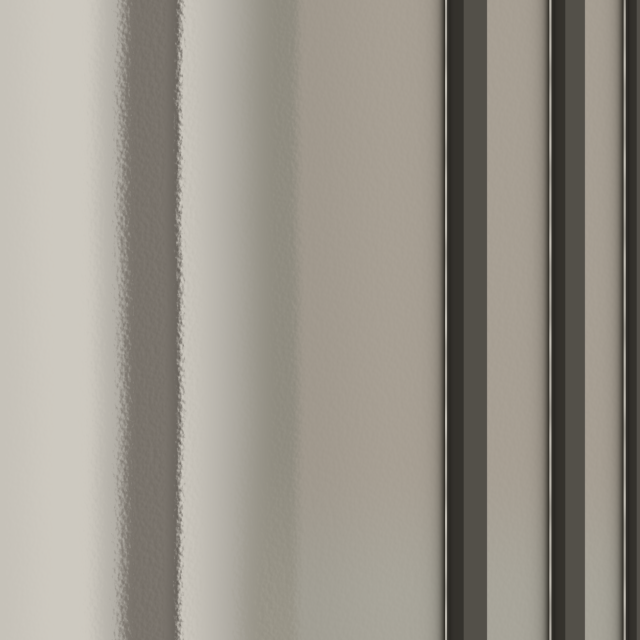
Give the GLSL for this texture, as a three.js fragment shader.

```glsl
// Brushed warm-grey metal: soft vertical folds on the left, a flat panel, and
// three dark slats on the right. Colour is a profile along x, and cellular
// noise bends the lookup so grain appears only where the shading changes.

varying vec2 vUv;

const vec3 PALE = vec3(0.805, 0.788, 0.752);
const vec3 GROOVE = vec3(0.475, 0.452, 0.422);
const vec3 FOLD_SHADE = vec3(0.565, 0.550, 0.505);
const vec3 PANEL = vec3(0.640, 0.610, 0.565);
const vec3 PANEL_COOL = vec3(0.645, 0.632, 0.590);
const vec3 SLAT_DARK = vec3(0.205, 0.195, 0.175);
const vec3 SLAT_FACE = vec3(0.325, 0.312, 0.288);
const vec3 SHADOW = vec3(0.150, 0.140, 0.115);
const float SOFT = 0.0013;

vec2 hash2(vec2 p) {
  vec2 q = vec2(dot(p, vec2(127.1, 311.7)), dot(p, vec2(269.5, 183.3)));
  return fract(sin(q) * 43758.545);
}

// Distance to the nearest scattered point.
float cellular(vec2 p) {
  vec2 cell = floor(p);
  float nearest = 2.0;
  for (int j = -1; j <= 1; j++) {
    for (int i = -1; i <= 1; i++) {
      vec2 id = cell + vec2(float(i), float(j));
      nearest = min(nearest, length(id + hash2(id) - p));
    }
  }
  return nearest;
}

// Sideways slope of the dimpled surface.
float grainSlope(vec2 uv, float cells) {
  vec2 p = uv * vec2(cells, cells * 0.75);
  return cellular(p + vec2(0.3, 0.1)) - cellular(p - vec2(0.3, 0.1));
}

float edge(float at, float x) {
  return smoothstep(at - SOFT, at + SOFT, x);
}

// Rounded folds followed by the flat panel.
vec3 folds(float x, float y) {
  vec3 col = mix(PALE * 0.965, PALE, smoothstep(0.0, 0.09, x));
  col = mix(col, PALE * 0.88, smoothstep(0.13, 0.18, x));
  col = mix(col, GROOVE, smoothstep(0.176, 0.208, x));
  col *= 1.0 - 0.10 * smoothstep(0.255, 0.277, x);

  vec3 crest = mix(PALE * 0.97, PALE * 0.88, smoothstep(0.29, 0.36, x));
  crest = mix(crest, FOLD_SHADE, smoothstep(0.335, 0.435, x));
  crest = mix(crest, FOLD_SHADE * 1.06, smoothstep(0.35, 0.0, y) * smoothstep(0.36, 0.43, x));
  col = mix(col, crest, smoothstep(0.274, 0.288, x));

  vec3 panel = mix(PANEL, PANEL_COOL, smoothstep(0.30, 0.05, y));
  panel *= 0.98 + 0.04 * smoothstep(0.47, 0.62, x);
  return mix(col, panel, smoothstep(0.452, 0.478, x));
}

// One slat: shadowed approach, bright rim, dark side, lighter face.
vec3 addSlat(vec3 col, float x, float rim, float width, float glint) {
  float before = max(rim - x, 0.0);
  float approach = 1.0 - edge(rim, x);
  float shade = 0.75 * exp(-before / 0.010) + 0.35 * exp(-before * before / 0.00005);
  col = mix(col, SHADOW, min(shade, 1.0) * approach);

  float seam = rim + width * 0.43;
  vec3 body = mix(SLAT_DARK, SLAT_FACE, edge(seam, x));
  body *= 1.0 - 0.25 * exp(-abs(x - rim - 0.006) / 0.003);
  col = mix(col, body, edge(rim, x) * (1.0 - edge(rim + width, x)));

  float line = 1.0 - smoothstep(0.0008, 0.0026, abs(x - rim));
  return mix(col, PALE, line * glint);
}

void main() {
  float x = vUv.x;
  float y = vUv.y;

  // Coarse and fine dimples, calmer past the folds.
  float coarse = grainSlope(vUv, 150.0);
  float fine = grainSlope(vUv + 3.7, 260.0);
  float slope = 0.65 * coarse + 0.35 * fine;
  float rough = mix(0.020, 0.009, smoothstep(0.20, 0.26, x));
  rough = mix(rough, 0.022, smoothstep(0.29, 0.33, x));
  rough *= 1.0 - 0.8 * smoothstep(0.42, 0.48, x);

  float sway = 0.0012 * sin(y * 9.0 + 1.0) + 0.0006 * sin(y * 31.0);
  vec3 col = folds(x + slope * rough + sway, y);
  float dimple = smoothstep(0.11, 0.17, x) * (1.0 - 0.6 * smoothstep(0.40, 0.48, x));
  col += slope * 0.035 * dimple;

  // Slats draw closer together and narrower toward the right.
  for (int i = 0; i < 3; i++) {
    float n = float(i);
    float rim = 0.697 + 0.1865 * n - 0.0235 * n * n;
    float glint = 0.80 + 0.12 * sin(y * 60.0 + n * 2.0) * sin(y * 23.0);
    col = addSlat(col, x, rim, 0.064 - 0.010 * n, glint);
  }

  gl_FragColor = vec4(clamp(col, 0.0, 1.0), 1.0);
}
```
